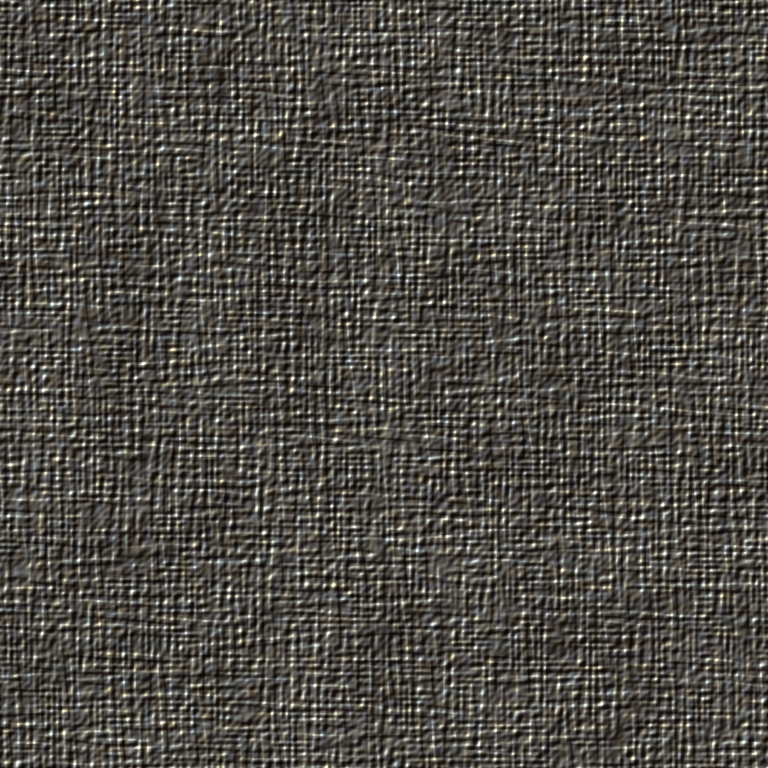
This texture is drawn by a Shadertoy shader. Its source:

```glsl
#define THREADS 134.0    // noise cells across the threads
#define STREAKS 13.0     // noise cells along the threads
#define FUZZ_ACROSS 150.0
#define FUZZ_ALONG 85.0
#define FUZZ 0.72
#define FLATNESS 0.03    // smaller values give flatter threads with crisper edges
#define RELIEF 0.22      // emboss offset in thread cells
#define CONTRAST 2.2
#define PATCHES 0.4
#define TINT 0.11

vec2 gradientAt(ivec2 cell) {
    uvec2 q = uvec2(cell) * uvec2(1597334673u, 3812015801u);
    uint h = (q.x ^ q.y) * 1597334673u;
    h = (h ^ (h >> 15)) * 2246822519u;
    h ^= h >> 13;
    float angle = 6.28319 * float(h & 65535u) / 65536.0;
    return vec2(cos(angle), sin(angle));
}

float gradientNoise(vec2 p) {
    vec2 base = floor(p), f = p - base;
    ivec2 c = ivec2(base);
    vec2 u = f * f * f * (f * (f * 6.0 - 15.0) + 10.0);
    float a = dot(gradientAt(c), f);
    float b = dot(gradientAt(c + ivec2(1, 0)), f - vec2(1, 0));
    float d = dot(gradientAt(c + ivec2(0, 1)), f - vec2(0, 1));
    float e = dot(gradientAt(c + ivec2(1, 1)), f - vec2(1, 1));
    return mix(mix(a, b, u.x), mix(d, e, u.x), u.y);
}

// Flat-topped thread with steep sides
float threadProfile(float n) {
    return 0.32 * n / sqrt(FLATNESS + n * n);
}

// Crossed warp and weft threads with slanting fibre fuzz
float clothHeight(vec2 p) {
    float warp = threadProfile(gradientNoise(p * vec2(THREADS, STREAKS) + 211.0));
    float weft = threadProfile(gradientNoise(p * vec2(STREAKS, THREADS) + 537.0));
    vec2 slant = vec2(p.x - p.y, p.x + p.y) * 0.7071;
    float fuzz = gradientNoise(slant * vec2(FUZZ_ACROSS, FUZZ_ALONG) + 859.0);
    return warp + weft + FUZZ * fuzz;
}

// Ramp from shadowed gaps through grey yarn to pale glints
vec3 yarnColour(float light) {
    vec3 c = mix(vec3(0.05, 0.035, 0.025), vec3(0.12, 0.10, 0.08), clamp((light + 2.2) / 1.0, 0.0, 1.0));
    c = mix(c, vec3(0.24, 0.22, 0.20), clamp((light + 1.2) / 0.87, 0.0, 1.0));
    c = mix(c, vec3(0.35, 0.34, 0.32), clamp((light + 0.33) / 0.68, 0.0, 1.0));
    c = mix(c, vec3(0.45, 0.45, 0.43), clamp((light - 0.35) / 0.65, 0.0, 1.0));
    c = mix(c, vec3(0.62, 0.62, 0.56), clamp((light - 1.0) / 0.6, 0.0, 1.0));
    c = mix(c, vec3(0.86, 0.87, 0.79), clamp((light - 1.6) / 0.6, 0.0, 1.0));
    return mix(c, vec3(1.0, 1.0, 0.93), clamp((light - 2.2) / 0.6, 0.0, 1.0));
}

void mainImage(out vec4 fragColor, in vec2 fragCoord) {
    vec2 p = fragCoord / iResolution.y;

    // Emboss with light from the upper left
    vec2 offset = vec2(RELIEF, -RELIEF) / THREADS;
    float light = CONTRAST * (clothHeight(p + offset) - clothHeight(p - offset));
    light += PATCHES * gradientNoise(p * 9.0 + 71.0);

    // Warm and cool dyed fibres
    float warmth = TINT * gradientNoise(p * 65.0 + 313.0);
    vec3 colour = yarnColour(light) * (1.0 + warmth * vec3(1.0, 0.1, -1.6));
    fragColor = vec4(clamp(colour, 0.0, 1.0), 1.0);
}
```
